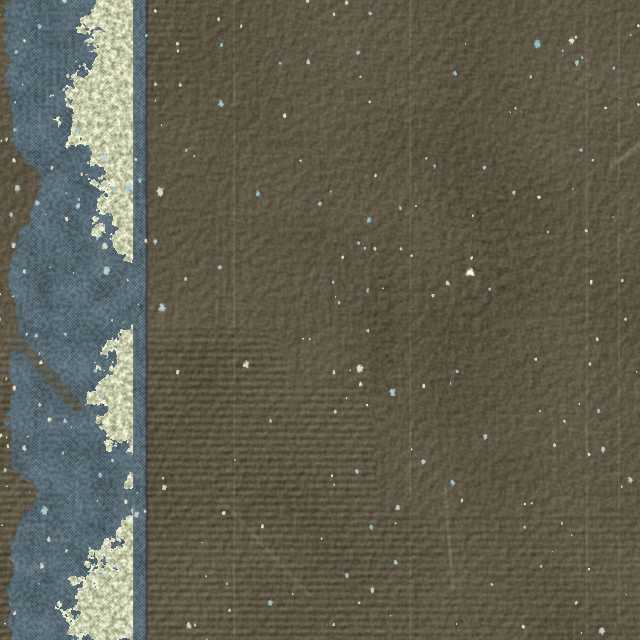
This texture is drawn by a three.js fragment shader. Its source:

```glsl
// Weathered brown sheet with a corroded blue band and flaking cream crust on the left.
// Gradient noise gives relief and ragged edges; sine ridges, thin seams and
// hashed glints add the fine detail.
varying vec2 vUv;

float hash(vec2 p) {
  return fract(sin(dot(p, vec2(127.1, 311.7))) * 43758.55);
}

float corner(vec2 cell, vec2 offset) {
  float a = 6.2832 * hash(cell);
  return dot(vec2(cos(a), sin(a)), offset);
}

float noise(vec2 p) {
  vec2 i = floor(p), f = fract(p);
  vec2 u = f * f * f * (f * (f * 6.0 - 15.0) + 10.0);
  vec2 e = vec2(1.0, 0.0);
  return mix(mix(corner(i, f), corner(i + e.xy, f - e.xy), u.x),
             mix(corner(i + e.yx, f - e.yx), corner(i + e.xx, f - e.xx), u.x), u.y);
}

float fbm(vec2 p) {
  float sum = 0.0, gain = 0.6;
  for (int k = 0; k < 4; k++) {
    sum += gain * noise(p);
    p = p * 2.1 + 7.3;
    gain *= 0.6;
  }
  return sum;
}

float bump(float v, float center, float width) {
  float d = (v - center) / width;
  return exp(-d * d);
}

float patchAt(vec2 p, vec2 center, vec2 size) {
  return bump(p.x, center.x, size.x) * bump(p.y, center.y, size.y);
}

float scratch(vec2 p, vec2 a, vec2 b, float width) {
  vec2 d = b - a;
  float t = clamp(dot(p - a, d) / dot(d, d), 0.0, 1.0);
  return 1.0 - smoothstep(width * 0.3, width, length(p - a - d * t));
}

// Scattered glints: rgb tint in xyz, coverage in w
vec4 glints(vec2 p, float scale, float chance, float size) {
  vec2 q = p * scale, id = floor(q);
  vec2 center = 0.3 + 0.4 * vec2(hash(id + 3.1), hash(id + 8.7));
  float radius = size * scale * (0.5 + hash(id + 5.3));
  float d = length((fract(q) - center) * vec2(1.0, 0.8)) + 0.5 * radius * noise(p * 260.0);
  float on = step(hash(id + 1.9), chance);
  vec3 tint = mix(vec3(0.58, 0.78, 0.86), vec3(1.0, 0.93, 0.78), hash(id + 6.4));
  return vec4(tint, on * (1.0 - smoothstep(radius * 0.4, radius, d)));
}

vec3 brownSheet(vec2 p) {
  float relief = fbm(p * 75.0) - fbm(p * 75.0 + vec2(0.3, -0.3));
  float tone = 0.05 * fbm(p * 5.0) + 0.045 * noise(p * 190.0) + 0.11 * relief;
  float pits = smoothstep(0.05, 0.4, fbm(p * 70.0 + 4.0));
  float shade = patchAt(p, vec2(0.595, 0.45), vec2(0.022, 0.15))
              + patchAt(p, vec2(0.76, 0.62), vec2(0.08, 0.17));
  tone -= shade * (0.022 + 0.07 * pits);

  // Horizontal ridges with a stepped upper limit
  float limit = 0.48 - 0.08 * smoothstep(0.41, 0.47, p.x) - 0.2 * smoothstep(0.57, 0.60, p.x);
  float ridged = 1.0 - smoothstep(-0.02, 0.02, p.y - limit + 0.035 * fbm(p * 18.0));
  ridged *= 1.0 - 0.4 * smoothstep(0.58, 0.72, p.x);
  ridged += 0.6 * smoothstep(0.80, 0.88, p.y) * (1.0 - smoothstep(0.26, 0.35, p.x));
  tone += ridged * (0.038 * sin(p.y * 88.0 * 6.2832) - 0.006);
  tone -= 0.04 * pits * patchAt(p, vec2(0.33, 0.44), vec2(0.13, 0.05));

  // Vertical seams
  float seam = bump(p.x, 0.366, 0.0015) + bump(p.x, 0.641, 0.0015)
             + bump(p.x, 0.917, 0.0015) + bump(p.x, 0.967, 0.0015);
  tone += seam * (0.05 + 0.06 * noise(p * 40.0));

  // Scratches
  tone += 0.08 * scratch(p, vec2(0.955, 0.74), vec2(1.01, 0.782), 0.005);
  tone += 0.045 * scratch(p, vec2(0.345, 0.22), vec2(0.48, 0.073), 0.005);
  tone += 0.06 * scratch(p, vec2(0.695, 0.24), vec2(0.708, 0.08), 0.004);
  return vec3(0.37, 0.34, 0.27) + tone;
}

vec3 blueBand(vec2 p, vec3 brown) {
  float weave = sin(p.x * 1200.0) * sin(p.y * 1200.0);
  float tone = 0.12 * fbm(p * 22.0) + 0.12 * noise(p * 170.0) + 0.05 * weave;
  vec3 col = vec3(0.34, 0.41, 0.445) + tone * vec3(0.95, 1.0, 1.05);
  float inset = 0.012 + 0.05 * bump(p.y, 0.70, 0.065) + 0.04 * bump(p.y, 0.22, 0.05)
              + 0.014 * bump(p.y, 0.46, 0.06) + 0.022 * fbm(p * 24.0);
  float bare = 1.0 - smoothstep(-0.002, 0.003, p.x - inset);
  bare = max(bare, 0.7 * scratch(p, vec2(0.0, 0.50), vec2(0.12, 0.365), 0.014));
  return mix(col, brown + 0.03 * weave, bare);
}

vec4 creamCrust(vec2 p) {
  float width = 0.06 * smoothstep(0.575, 0.64, p.y) + 0.055 * bump(p.y, 0.83, 0.075)
              + 0.02 * smoothstep(0.88, 1.0, p.y) + 0.065 * bump(p.y, 0.36, 0.06)
              + 0.045 * bump(p.y, 0.45, 0.05) + 0.11 * bump(p.y, 0.05, 0.1);
  float inside = width - (0.208 - p.x) - 0.010 + 0.075 * fbm(p * 32.0);
  inside -= 0.08 * bump(p.y, 0.0, 0.07) * smoothstep(0.17, 0.2, p.x);
  float cover = smoothstep(-0.002, 0.003, inside);
  cover *= 1.0 - smoothstep(0.207, 0.209, p.x);
  float light = 0.58 + 0.9 * noise(p * 110.0) + 0.7 * noise(p * 230.0);
  light += 0.14 * sin(p.x * 1200.0) * sin(p.y * 1200.0);
  light += 0.4 * (1.0 - smoothstep(0.0, 0.012, inside));
  return vec4(mix(vec3(0.58, 0.60, 0.46), vec3(0.92, 0.93, 0.82), clamp(light, 0.0, 1.1)), cover);
}

void main() {
  vec2 p = vUv;
  vec3 brown = brownSheet(p);
  float band = 1.0 - smoothstep(0.228, 0.230, p.x);
  vec3 col = mix(brown, blueBand(p, brown), band);
  col *= 1.0 - 0.3 * bump(p.x, 0.229, 0.002);
  vec4 crust = creamCrust(p);
  col = mix(col, crust.rgb, crust.a);

  // Glints gather in the right corners and on the band
  float crowd = 1.0 + 3.0 * patchAt(p, vec2(0.93, 0.95), vec2(0.13, 0.1))
              + 2.5 * patchAt(p, vec2(0.95, 0.07), vec2(0.1, 0.1)) + 1.5 * band;
  for (int k = 0; k < 3; k++) {
    float level = float(k);
    vec4 g = glints(p + 0.37 * level, 22.0 + 28.0 * level, 0.045 * crowd / (1.0 + level), 0.0048 / (1.0 + 0.5 * level));
    col = mix(col, g.rgb, 0.9 * g.a);
  }
  float spark = 1.0 - smoothstep(0.003, 0.008, length(p - vec2(0.735, 0.574)) + 0.004 * noise(p * 150.0));
  col = mix(col, vec3(1.0, 0.96, 0.86), spark);
  gl_FragColor = vec4(clamp(col, 0.0, 1.0), 1.0);
}
```
